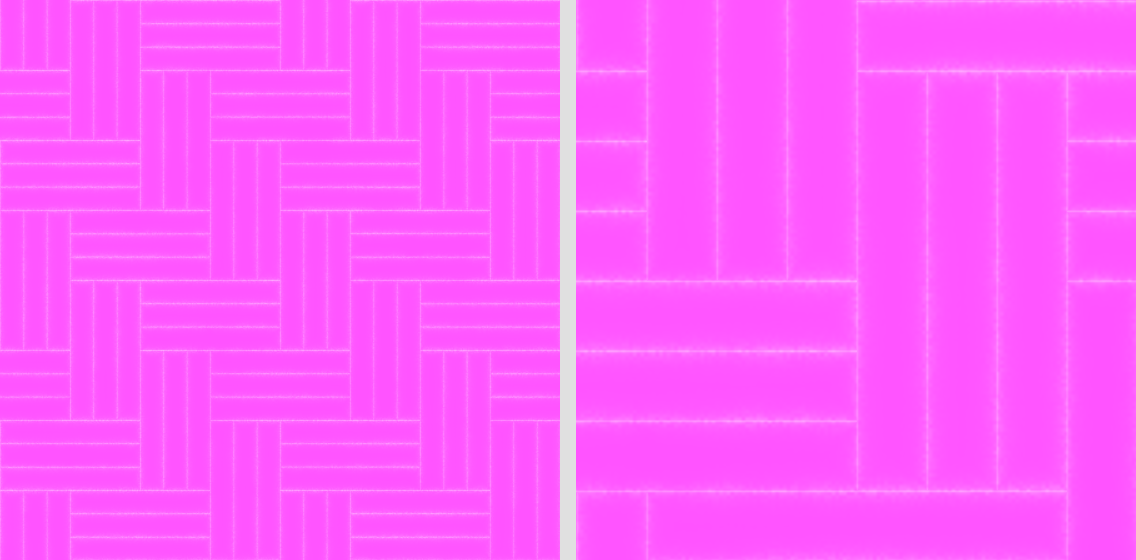
Left, the full canvas; right, a detail of the centre.
Reproduce this pattern procedurally as a three.js fragment shader.

```glsl
// Basket-weave parquet: stepped blocks of three magenta planks with pale, softly worn joints.
varying vec2 vUv;

float hash(vec2 p) {
  vec3 q = fract(vec3(p.xyx) * 0.1031);
  q += dot(q, q.yzx + 33.33);
  return fract((q.x + q.y) * q.z);
}

// Value noise that wraps after the given number of cells
float wrapNoise(vec2 uv, float cells) {
  vec2 p = uv * cells;
  vec2 i = floor(p);
  vec2 f = fract(p);
  f = f * f * (3.0 - 2.0 * f);
  vec2 a = mod(i, cells);
  vec2 b = mod(i + 1.0, cells);
  return mix(mix(hash(a), hash(vec2(b.x, a.y)), f.x),
             mix(hash(vec2(a.x, b.y)), hash(b), f.x), f.y);
}

// Distances to the nearest upright (x) and level (y) joint, and a random value per plank (z)
vec3 plank(vec2 uv) {
  vec2 cell = floor(uv * 8.0);
  vec2 f = fract(uv * 8.0);
  float phase = mod(cell.x + cell.y + 3.0, 4.0);
  bool level = phase < 1.5;
  float part = level ? phase : phase - 2.0;

  // Each block is two cells long and three planks wide
  float along = part + (level ? f.x : f.y);
  float row = 3.0 * (level ? f.y : f.x);
  float across = fract(row);
  float endGap = min(along, 2.0 - along) / 8.0;
  float sideGap = min(across, 1.0 - across) / 24.0;

  vec2 origin = mod(cell - (level ? vec2(part, 0.0) : vec2(0.0, part)), 8.0);
  float seed = hash(origin * 3.0 + floor(row) + 7.0 * vec2(1.0, floor(row)));
  return vec3(level ? vec2(endGap, sideGap) : vec2(sideGap, endGap), seed);
}

void main() {
  // Joints lie just right of and below the grid lines
  vec3 board = plank(vUv + vec2(-0.0008, 0.0008));
  vec2 d = board.xy;
  float pixel = fwidth(vUv.x);

  // Broad patches, smaller worn spots and fine grain
  float patches = smoothstep(0.2, 0.8, wrapNoise(vUv, 16.0));
  float wear = wrapNoise(vUv, 64.0);
  float grain = wrapNoise(vUv, 448.0);

  // Tight grainy halo inside a wide bloom that differs from plank to plank
  float glow = mix(0.3, 1.2, patches) + 0.9 * board.z;
  vec2 halo = exp(-d / mix(0.0016, 0.0036, wear)) * (0.5 + grain);
  vec2 bloom = exp(-d / 0.006) * glow * (0.7 + 0.6 * grain);

  // Crisp hairline in the middle of each joint
  vec2 hairline = clamp((0.0006 - d) / pixel + 0.5, 0.0, 1.0);

  // Level joints are a little brighter than upright ones
  vec2 light = (0.1 * halo + 0.04 * bloom + 0.085 * hairline) * vec2(0.75, 1.05);
  float tint = 0.324 + 0.008 * board.z;
  gl_FragColor = vec4(1.0, tint + max(light.x, light.y), 1.0, 1.0);
}
```
